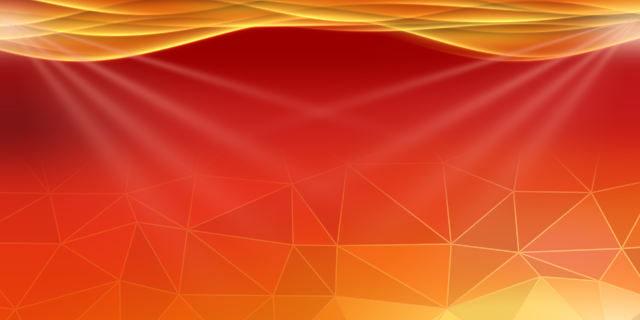
This background is drawn by a Shadertoy shader. Its source:

```glsl
// Red-orange backdrop: golden ribbons on top, crossing light beams, and a faceted wire mesh below.

const vec2 CELL = vec2(0.25, 0.175);

vec2 hash2(vec2 p) {
    vec3 q = fract(vec3(p.xyx) * vec3(0.1031, 0.103, 0.0973));
    q += dot(q, q.yzx + 33.33);
    return fract((q.xx + q.yz) * q.zy);
}

float blob(vec2 p, vec2 center, vec2 radius) {
    vec2 q = (p - center) / radius;
    return exp(-dot(q, q));
}

// Smooth colour field behind everything
vec3 ground(vec2 p) {
    vec3 col = mix(vec3(0.9, 0.24, 0.04), vec3(0.88, 0.17, 0.09), smoothstep(0.0, 0.42, p.y));
    col = mix(col, vec3(0.77, 0.1, 0.09), smoothstep(0.38, 0.66, p.y));
    col = mix(col, vec3(0.6, 0.0, 0.0), smoothstep(0.62, 0.85, p.y));
    float warm = smoothstep(0.0, 0.55, p.x * 0.4 - p.y * 1.2 + 0.1);
    col = mix(col, vec3(0.92, 0.42, 0.02), warm * smoothstep(0.62, 0.25, p.y));
    col = mix(col, vec3(0.88, 0.27, 0.09), 0.6 * blob(p, vec2(1.65, 0.46), vec2(0.5, 0.12)));
    col = mix(col, vec3(0.42, 0.07, 0.08), 0.75 * blob(p, vec2(0.03, 0.62), vec2(0.35, 0.16)));
    col = mix(col, vec3(0.76, 0.1, 0.11), 0.8 * blob(p, vec2(2.0, 0.72), vec2(0.5, 0.14)));
    col = mix(col, vec3(0.91, 0.46, 0.35), 0.9 * blob(p, vec2(1.76, 0.21), vec2(0.34, 0.13)));
    col = mix(col, vec3(0.99, 0.82, 0.36), min(1.3 * blob(p, vec2(1.58, -0.03), vec2(0.4, 0.13)), 1.0));
    return mix(col, vec3(0.99, 0.9, 0.74), 0.9 * blob(p, vec2(1.94, -0.03), vec2(0.24, 0.11)));
}

vec2 meshVertex(vec2 id) {
    return (id + 0.5 + 0.62 * (hash2(id) - 0.5)) * CELL;
}

// Signed distance to the line a-b, positive on its left
float leftOf(vec2 p, vec2 a, vec2 b) {
    vec2 e = normalize(b - a);
    return e.x * (p.y - a.y) - e.y * (p.x - a.x);
}

// Keeps the triangle holding p: x = distance to its rim, yz = centroid
void addTriangle(vec2 p, vec2 a, vec2 b, vec2 c, inout vec3 best) {
    float rim = min(leftOf(p, a, b), min(leftOf(p, b, c), leftOf(p, c, a)));
    if (rim > best.x) best = vec3(rim, (a + b + c) / 3.0);
}

vec3 findFacet(vec2 p) {
    vec3 best = vec3(-1.0, p);
    vec2 base = floor(p / CELL - 0.5);
    for (int j = -1; j <= 1; j++)
    for (int i = -1; i <= 1; i++) {
        vec2 id = base + vec2(i, j);
        vec2 a = meshVertex(id), b = meshVertex(id + vec2(1, 0));
        vec2 c = meshVertex(id + 1.0), d = meshVertex(id + vec2(0, 1));
        // Split each quad along its shorter diagonal
        if (distance(a, c) < distance(b, d)) {
            addTriangle(p, a, b, c, best);
            addTriangle(p, a, c, d, best);
        } else {
            addTriangle(p, a, b, d, best);
            addTriangle(p, b, c, d, best);
        }
    }
    return best;
}

// Fan of beams leaving the origin to the lower right
float beams(vec2 q) {
    float r = length(q), angle = atan(-q.y, q.x), sum = 0.0;
    for (int i = 0; i < 4; i++) {
        float k = float(i);
        float d = (angle - 0.29 - 0.2 * k) / (0.022 + 0.018 * k);
        sum += exp(-d * d) * (0.9 - 0.14 * k);
    }
    sum += 0.25 * smoothstep(0.2, 0.5, angle) * smoothstep(1.4, 0.8, angle);
    return sum * exp(-0.8 * r) * smoothstep(1.6, 0.4, r);
}

// Translucent silky strands, each with a crisp lit lower rim
vec3 ribbons(vec3 col, vec2 p, float px) {
    float hem = 0.87 + 0.06 * cos((p.x - 0.93) * 4.6);
    float body = smoothstep(hem - 0.01, hem + 0.06, p.y);
    col = mix(col, vec3(0.84, 0.27, 0.03), 0.85 * body);
    // Broad bright folds and red hollows between them
    float gold = blob(p, vec2(0.2, 0.91), vec2(0.22, 0.06)) + blob(p, vec2(0.8, 0.975), vec2(0.28, 0.035))
        + blob(p, vec2(1.5, 0.895), vec2(0.26, 0.045)) + blob(p, vec2(1.9, 0.96), vec2(0.16, 0.04));
    float hollow = blob(p, vec2(0.04, 1.0), vec2(0.12, 0.04)) + blob(p, vec2(1.72, 0.98), vec2(0.14, 0.04));
    col = mix(col, vec3(1.0, 0.76, 0.2), min(0.75 * gold, 0.8) * body);
    col = mix(col, vec3(0.75, 0.12, 0.04), 0.7 * hollow);
    for (int i = 0; i < 9; i++) {
        float k = float(i), t = k / 8.0;
        float curve = mix(hem, 1.0, t)
            + 0.045 * smoothstep(0.0, 0.3, t) * sin(p.x * (4.0 + 1.5 * sin(k * 2.4)) + k * 1.9);
        float d = p.y - curve;
        float shine = 0.5 + 0.5 * sin(p.x * (3.5 + 0.4 * k) + k * 2.3 + 0.6);
        float rim = smoothstep(-px - 0.003, px, d);
        float glow = rim * exp(-max(d, 0.0) / (0.012 + 0.022 * shine)) * shine;
        // Shadow under the fold, then its lit face
        col *= 1.0 - 0.3 * (1.0 - rim) * exp(d / 0.014) * body;
        col = mix(col, mix(vec3(0.95, 0.5, 0.05), vec3(1.0, 0.9, 0.36), glow), 0.95 * glow);
        col += vec3(0.3, 0.26, 0.14) * shine * exp(-abs(d) / 0.004);
    }
    return col;
}

void mainImage(out vec4 fragColor, in vec2 fragCoord) {
    vec2 p = fragCoord / iResolution.y;
    float px = 1.0 / iResolution.y;

    // Faceted mesh, strongest to the lower right
    vec3 facet = findFacet(p);
    float mesh = smoothstep(0.56, 0.24, p.y) * mix(0.45, 1.0, smoothstep(0.2, 1.4, p.x));
    vec3 col = ground(mix(p, facet.yz, 0.45 * mesh));
    col *= 1.0 + 0.13 * mesh * (hash2(floor(facet.yz * 97.0)).x - 0.5);
    float wire = 1.0 - smoothstep(0.0005, 0.0012 + px, facet.x);
    vec3 wireColor = mix(vec3(0.95, 0.48, 0.12), vec3(1.0, 0.8, 0.45), smoothstep(0.8, 1.7, p.x));
    col = mix(col, wireColor, 0.65 * wire * mesh);

    col = ribbons(col, p, px);

    // Mirrored beams and the glow at their sources
    vec2 leftSide = p - vec2(0.0, 0.95), rightSide = vec2(2.0 - p.x, leftSide.y);
    float light = beams(leftSide) + beams(rightSide);
    col = mix(col, vec3(0.95, 0.6, 0.53), min(0.6 * light, 0.75));
    float flare = blob(p, vec2(0.0, 0.91), vec2(0.13, 0.08)) + blob(p, vec2(2.0, 0.9), vec2(0.16, 0.07));
    col = mix(col, vec3(1.0, 0.88, 0.78), 0.75 * flare);

    fragColor = vec4(clamp(col, 0.0, 1.0), 1.0);
}
```
